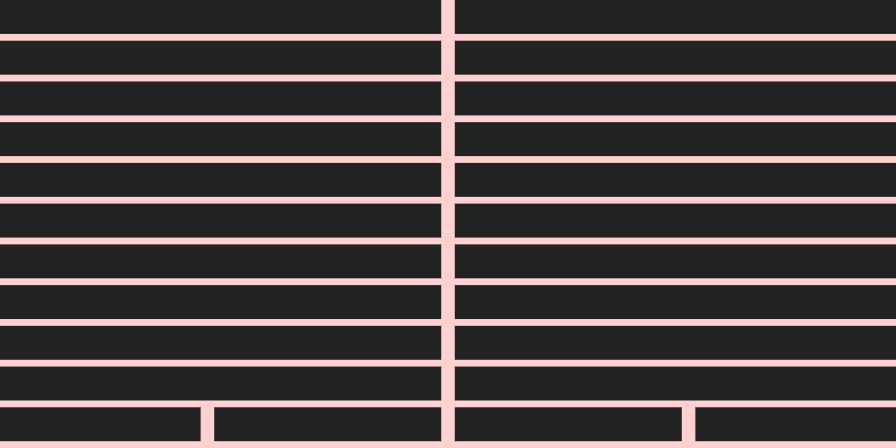
Give the GLSL for this pattern, as a Shadertoy shader.

```glsl
// Dark horizontal planks with pale joints, a central seam and a split bottom course.
#define ROWS 11.0
#define JOINT (1.0 / 6.0)     // horizontal joint thickness, in rows
#define SEAM (1.0 / 3.0)      // vertical seam thickness, in rows
#define SPLIT_OFFSET 5.907    // bottom seams from the centre, in rows
#define PLANK_COLOR vec3(0.133, 0.133, 0.133)
#define JOINT_COLOR vec3(0.995, 0.815, 0.815)

// Signed distance to a straight band centred on zero
float band(float offset, float thickness) {
    return abs(offset) - 0.5 * thickness;
}

void mainImage(out vec4 fragColor, in vec2 fragCoord) {
    // One unit is one row; x starts at the canvas centre, y at the bottom
    float rowScale = ROWS / iResolution.y;
    vec2 p = vec2(fragCoord.x - 0.5 * iResolution.x, fragCoord.y) * rowScale;

    // A joint along the bottom of every row
    float fromJoint = fract(p.y - 0.5 * JOINT + 0.5) - 0.5;
    float d = band(fromJoint, JOINT);

    // Full-height seam, plus a mirrored pair in the bottom row
    d = min(d, band(p.x, SEAM));
    if (p.y < 1.0) d = min(d, band(abs(p.x) - SPLIT_OFFSET, SEAM));

    // Pixel-wide edge smoothing
    float coverage = clamp(0.5 - d / rowScale, 0.0, 1.0);
    fragColor = vec4(mix(PLANK_COLOR, JOINT_COLOR, coverage), 1.0);
}
```
